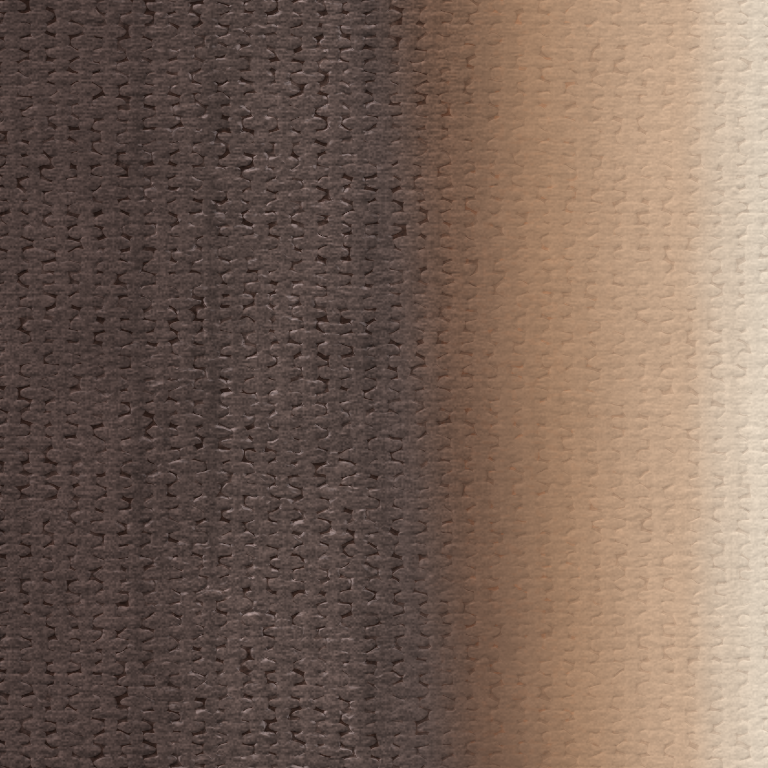
Reproduce this texture procedurally as a Shadertoy shader.

```glsl
float hash(vec2 p) {
    return fract(sin(dot(p, vec2(127.1, 311.7))) * 43758.5453);
}

float noise(vec2 p) {
    vec2 cell = floor(p);
    vec2 f = fract(p);
    f = f * f * (3.0 - 2.0 * f);
    float low = mix(hash(cell), hash(cell + vec2(1, 0)), f.x);
    float high = mix(hash(cell + vec2(0, 1)), hash(cell + vec2(1, 1)), f.x);
    return mix(low, high, f.y);
}

float fbm(vec2 p) {
    float sum = 0.0;
    float gain = 0.5;
    for (int i = 0; i < 4; i++) {
        sum += gain * noise(p);
        p = p * 2.03 + 17.3;
        gain *= 0.5;
    }
    return sum;
}

// Plain weave: wide weft ovals alternate with narrow upright warp knots
float weaveHeight(vec2 p) {
    vec2 cell = floor(p);
    float height = 0.0;
    for (int j = -1; j <= 1; j++) {
        for (int i = -1; i <= 1; i++) {
            vec2 id = cell + vec2(i, j);
            float warp = mod(id.x + id.y, 2.0);
            vec2 jitter = vec2(hash(id), hash(id + 41.7)) - 0.5;
            vec2 size = mix(vec2(0.78, 0.58), vec2(0.36, 0.88), warp);
            size *= 0.9 + 0.2 * hash(id + 9.2);
            vec2 q = (p - id - 0.5 - 0.2 * jitter) / size;
            float dome = max(0.0, 1.0 - dot(q, q));
            height = max(height, sqrt(dome) * mix(1.0, 0.8, warp));
        }
    }
    return height;
}

// Thread relief with fine paint ridges
float surface(vec2 p) {
    float ridges = noise(p * vec2(2.6, 3.4)) + 0.7 * noise(p * vec2(5.5, 5.0) + 23.0);
    return 0.72 * weaveHeight(p) + 0.36 * ridges;
}

// Slanted sweep from dark umber through tan to cream
vec3 paintColor(vec2 uv) {
    float slant = 0.07 * (0.5 - uv.y) * (1.0 - smoothstep(0.68, 0.95, uv.x));
    float x = uv.x - slant + 0.008 * (noise(uv * vec2(9.0, 24.0)) - 0.5);
    vec3 color = mix(vec3(0.302, 0.246, 0.231), vec3(0.338, 0.282, 0.264),
                     smoothstep(0.12, 0.38, uv.x));
    color = mix(color, vec3(0.42, 0.32, 0.265), smoothstep(0.51, 0.61, x));
    color = mix(color, vec3(0.63, 0.495, 0.39), smoothstep(0.565, 0.745, x));
    color = mix(color, vec3(0.775, 0.655, 0.55), smoothstep(0.69, 0.90, x));
    color = mix(color, vec3(0.835, 0.755, 0.67), smoothstep(0.88, 0.95, x));
    return mix(color, vec3(0.87, 0.81, 0.735), smoothstep(0.94, 1.0, x));
}

// Soft vertical streak around a given column
float streak(float x, float center, float width) {
    float d = (x - center) / width;
    return exp(-d * d);
}

void mainImage(out vec4 fragColor, in vec2 fragCoord) {
    vec2 uv = fragCoord / iResolution.xy;

    // Uneven thread spacing
    vec2 warped = uv + 0.008 * (vec2(noise(uv * 13.0), noise(uv * 13.0 + 50.0)) - 0.5);
    warped += 0.005 * (vec2(noise(uv * 90.0), noise(uv * 90.0 + 30.0)) - 0.5);
    vec2 p = warped * vec2(31.0, 65.0);

    // Relief lit from above left
    vec2 e = vec2(0.06, 0.11);
    float height = weaveHeight(p);
    float dx = surface(p + vec2(e.x, 0.0)) - surface(p - vec2(e.x, 0.0));
    float dy = surface(p + vec2(0.0, e.y)) - surface(p - vec2(0.0, e.y));
    float light = clamp(0.5 * dx - 0.5 * dy, -0.4, 0.4);
    float gap = 1.0 - smoothstep(0.05, 0.5, height);

    float pale = smoothstep(0.46, 0.68, uv.x);
    float patches = fbm(uv * vec2(14.0, 9.0));
    float fibres = noise(uv * vec2(130.0, 420.0)) - 0.5;
    float grain = noise(uv * 420.0) - 0.5;

    vec3 color = paintColor(uv);
    color *= 1.0 + light * mix(0.66, 0.22, pale);
    color *= 1.0 + fibres * mix(0.28, 0.06, pale) + grain * mix(0.34, 0.07, pale);
    color *= 1.0 + (patches - 0.47) * mix(0.22, 0.06, pale);

    // Broken warm shadow in the gaps, fading toward the cream edge
    float broken = smoothstep(0.15, 0.7, noise(uv * vec2(55.0, 80.0) + 12.0));
    float depth = mix(0.9, 0.15, pale) * mix(0.35, 1.0, broken);
    color = mix(color, color * vec3(0.50, 0.40, 0.35), gap * depth);

    // Dark pulled threads
    float pulled = streak(uv.x, 0.18, 0.012) + streak(uv.x, 0.275, 0.010)
                 + streak(uv.x, 0.485, 0.018);
    color *= 1.0 - 0.14 * pulled * noise(uv * vec2(40.0, 18.0));

    // Cool glints on raised edges in the dark paint
    float band = smoothstep(0.10, 0.32, uv.x) * (1.0 - smoothstep(0.43, 0.56, uv.x));
    float scuff = smoothstep(0.40, 0.75, noise(uv * vec2(120.0, 150.0)));
    float edge = smoothstep(0.12, 0.5, abs(dx) - 0.7 * dy);
    color += vec3(0.17, 0.167, 0.175) * edge * scuff * (0.3 + 0.7 * band) * (1.0 - pale);

    // Rust flecks showing through the tan
    float rust = smoothstep(0.62, 0.85, noise(uv * vec2(130.0, 210.0) + 8.0));
    rust *= streak(uv.x, 0.67, 0.13) * (0.25 + 0.75 * gap);
    color += vec3(0.05, 0.008, -0.01) * rust;

    fragColor = vec4(clamp(color, 0.0, 1.0), 1.0);
}
```
